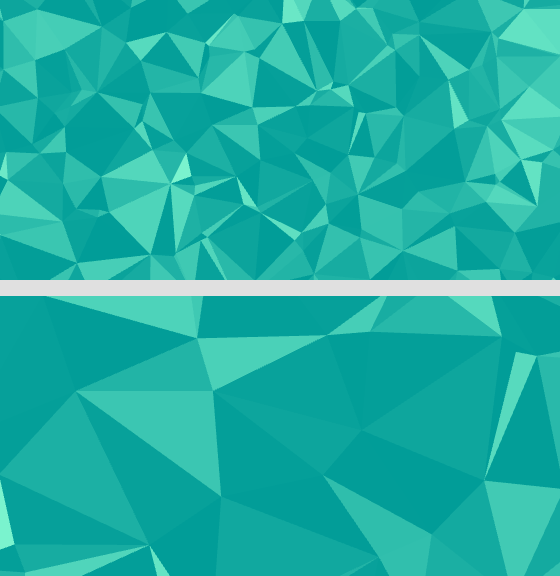
Top: the whole. Bottom: its middle third, enlarged.
A WebGL 1 fragment shader for this background:

```glsl
precision highp float;
// Low-poly teal background: a Delaunay mesh of scattered sites, flat-shaded.
// Each sample starts in a huge triangle and swaps in the site lying deepest in
// its circumcircle until that circle is empty, which gives its mesh triangle.

uniform vec2 u_resolution;

const float CELLS = 8.5;   // site cells per canvas height
vec3 sites[49];            // xy: position, z: random id

vec3 hash3(vec2 cell) {
  vec3 q = fract(cell.xyx * vec3(0.1031, 0.1030, 0.0973));
  q += dot(q, q.yxz + 33.33);
  return fract((q.xxy + q.yzz) * q.zyx);
}

float cross2(vec2 a, vec2 b) {
  return a.x * b.y - a.y * b.x;
}

float cornerSlope(vec2 corner, vec2 offset) {
  float angle = 6.2832 * hash3(corner + 71.0).x;
  return dot(vec2(cos(angle), sin(angle)), offset);
}

float gradientNoise(vec2 p) {
  vec2 i = floor(p), f = p - i;
  vec2 w = f * f * f * (f * (f * 6.0 - 15.0) + 10.0);
  vec2 e = vec2(1.0, 0.0);
  float low = mix(cornerSlope(i, f), cornerSlope(i + e, f - e), w.x);
  float high = mix(cornerSlope(i + e.yx, f - e.yx), cornerSlope(i + 1.0, f - 1.0), w.x);
  return mix(low, high, w.y);
}

// Circumcentre of a triangle
vec2 circumcentre(vec2 a, vec2 b, vec2 c) {
  vec2 u = b - a, v = c - a;
  vec2 k = dot(u, u) * vec2(v.y, -v.x) + dot(v, v) * vec2(-u.y, u.x);
  return a + 0.5 * k / cross2(u, v);
}

// Loose jitter lets sites leave their cells, making clumps and voids
void scatterSites(vec2 base) {
  for (int j = 0; j < 7; j++) {
    for (int i = 0; i < 7; i++) {
      vec2 cell = base + vec2(float(i), float(j)) - 3.0;
      vec3 h = hash3(cell + 37.0);
      sites[j * 7 + i] = vec3(cell + 0.5 + (h.xy - 0.5) * 1.7, h.z);
    }
  }
}

// Brightness from 0 to 1 of one facet
float facetLight(vec3 a, vec3 b, vec3 c, vec2 p) {
  float id = fract(a.z + b.z + c.z);
  float area = 0.5 * abs(cross2(b.xy - a.xy, c.xy - a.xy));
  vec2 centre = p + (a.xy + b.xy + c.xy) / 3.0;

  // Skewed random tone; small facets and slivers catch more light
  float light = 0.55 * pow(id, 2.3) * (1.0 + 1.2 * exp(-4.0 * area));
  light *= 1.0 + 0.8 * gradientNoise(centre * 0.3);

  // Soft glow at the right edge
  vec2 d = centre / CELLS - vec2(u_resolution.x / u_resolution.y - 0.04, 0.68);
  light += (0.2 + 0.4 * id) * exp(-14.0 * dot(d, d));
  return clamp(light, 0.0, 1.0);
}

vec3 meshColor(vec2 p) {
  // Counter-clockwise starting triangle; corners are relative to p
  vec3 a = vec3(-25.0, -15.0, 0.0);
  vec3 b = vec3(25.0, -15.0, 0.0);
  vec3 c = vec3(0.0, 30.0, 0.0);

  for (int n = 0; n < 22; n++) {
    vec2 centre = circumcentre(a.xy, b.xy, c.xy);
    vec2 toCorner = a.xy - centre;
    float nearest = dot(toCorner, toCorner) * 0.99999;
    vec3 s = vec3(0.0);
    bool found = false;
    for (int k = 0; k < 49; k++) {
      vec2 d = sites[k].xy - p - centre;
      float dist = dot(d, d);
      if (dist < nearest) {
        nearest = dist;
        s = vec3(sites[k].xy - p, sites[k].z);
        found = true;
      }
    }
    if (!found) break;

    // Replace the corner that keeps p inside the triangle
    vec3 side = vec3(cross2(s.xy, a.xy), cross2(s.xy, b.xy), cross2(s.xy, c.xy));
    if (side.x >= 0.0 && side.y <= 0.0) c = s;
    else if (side.y >= 0.0 && side.z <= 0.0) a = s;
    else b = s;
  }
  return mix(vec3(0.005, 0.615, 0.595), vec3(0.53, 0.99, 0.83), facetLight(a, b, c, p));
}

void main() {
  float scale = CELLS / u_resolution.y;
  scatterSites(floor(gl_FragCoord.xy * scale));

  // Four samples per pixel smooth the facet edges
  vec3 color = vec3(0.0);
  for (int i = 0; i < 4; i++) {
    float k = float(i);
    vec2 offset = vec2(mod(k, 2.0), floor(k / 2.0)) * 0.5 - 0.25;
    offset += 0.125 * vec2(-offset.y, offset.x) * 4.0;
    color += meshColor((gl_FragCoord.xy + offset) * scale);
  }
  gl_FragColor = vec4(color / 4.0, 1.0);
}
```
